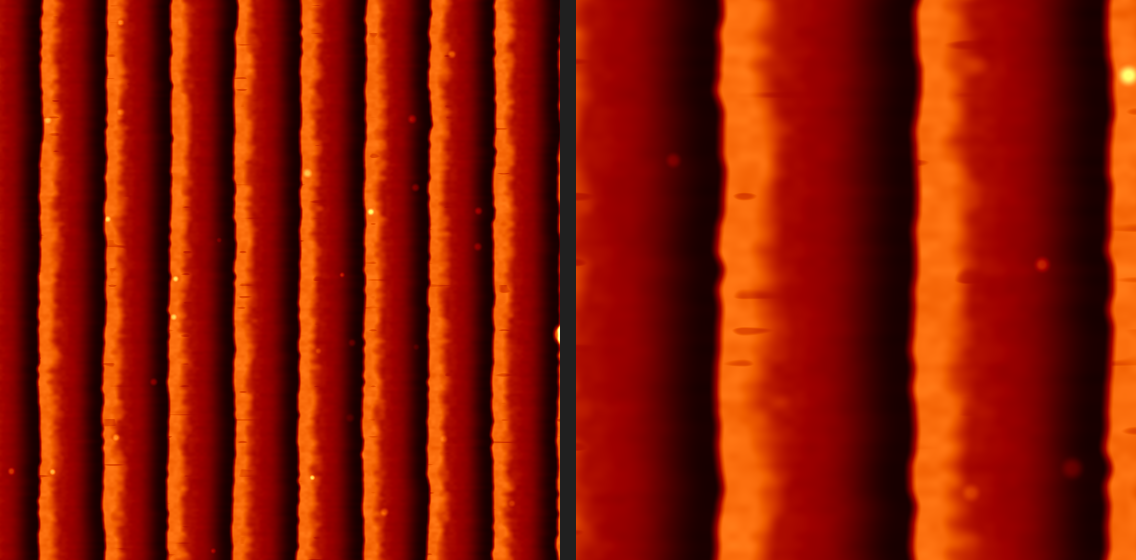
Left: the whole. Right: its middle third, enlarged.
Reproduce this pattern procedurally as a Shadertoy shader.

```glsl
// Glowing height map of rough vertical ridges with dark grooves and scattered specks.
#define REPEATS 8.64        // ridges across the canvas
#define FIRST_EDGE 0.067    // left edge of the first full ridge
#define TILT 0.006          // sideways drift from bottom to top
#define EDGE_ROUGHNESS 0.085 // edge wobble, in ridge widths
#define GRAIN 0.075         // fine surface relief
#define SPECK_CELLS 17.0    // speck grid cells across
#define SPECK_CHANCE 0.12
#define SPECK_RADIUS 0.0075
#define BLEMISH vec2(0.998, 0.403)

float hash(vec2 p) {
    vec3 q = fract(vec3(p.xyx) * 0.1031);
    q += dot(q, q.yzx + 33.33);
    return fract((q.x + q.y) * q.z);
}

float noise(vec2 p) {
    vec2 cell = floor(p), f = fract(p);
    f = f * f * (3.0 - 2.0 * f);
    float low = mix(hash(cell), hash(cell + vec2(1, 0)), f.x);
    float high = mix(hash(cell + vec2(0, 1)), hash(cell + vec2(1, 1)), f.x);
    return mix(low, high, f.y);
}

// Signed wobble along one ridge edge: slow bends, lumps and fine teeth
float edgeWobble(float id, float y) {
    float lane = id * 17.0 + 40.0;
    return 0.45 * noise(vec2(lane, y * 9.0))
         + 0.35 * noise(vec2(lane + 5.0, y * 32.0))
         + 0.35 * noise(vec2(lane + 9.0, y * 85.0)) - 0.575;
}

// Cross-section: steep left edge, bright crest, red shelf, dark groove
float ridgeHeight(float u, float shoulder) {
    float h = 0.98 - 0.31 * smoothstep(0.18, 0.40, u + shoulder);
    h -= 0.10 * smoothstep(0.35, 0.62, u);
    h -= 0.47 * smoothstep(0.55, 0.97, u);
    return mix(0.10, h, smoothstep(0.0, 0.075, u));
}

// Rare round bumps, one at most per grid cell
float specks(vec2 p) {
    vec2 cell = floor(p * SPECK_CELLS);
    vec2 offset = vec2(hash(cell + 11.3), hash(cell + 47.9));
    vec2 center = (cell + 0.25 + 0.5 * offset) / SPECK_CELLS;
    float size = SPECK_RADIUS * mix(0.6, 1.1, hash(cell + 71.0));
    float bump = 1.0 - smoothstep(0.25 * size, 1.25 * size, length(p - center));
    return bump * step(hash(cell + 3.0), SPECK_CHANCE) * mix(0.12, 0.32, hash(cell + 29.0));
}

// Black through red and orange to white
vec3 heat(float h) {
    float d = max(h - 0.62, 0.0);
    return clamp(vec3(h, d * (0.85 + 0.9 * d), max(h - 0.94, 0.0) * 1.2), 0.0, 1.0);
}

void mainImage(out vec4 fragColor, in vec2 fragCoord) {
    vec2 p = fragCoord / iResolution.xy;

    // Ridge coordinate, wobbled most at the nearest edge
    float x = (p.x - FIRST_EDGE - TILT * (p.y - 0.5)) * REPEATS;
    float id = floor(x + 0.5);
    float nearEdge = 1.0 - smoothstep(0.0, 0.5, abs(x - id));
    x += EDGE_ROUGHNESS * edgeWobble(id, p.y) * nearEdge;
    float u = fract(x);

    // Ragged shoulder between crest and shelf
    float shoulder = 0.10 * (noise(p * vec2(45.0, 38.0) + 7.0) - 0.5)
                   + 0.07 * (noise(p * vec2(70.0, 110.0)) - 0.5);
    float h = ridgeHeight(u, shoulder);

    // Pebbled grain, fainter in the grooves, and weak scan streaks
    float grain = 0.6 * noise(p * 85.0 + 19.0) + 0.4 * noise(p * vec2(150.0, 190.0)) - 0.5;
    h += GRAIN * grain * smoothstep(0.05, 0.8, h);
    h += 0.022 * (noise(vec2(p.x * 14.0, p.y * 170.0)) - 0.5);

    // Short dark nicks across a few crests
    float nick = smoothstep(0.88, 0.97, noise(vec2(p.x * 30.0 + 3.0, p.y * 100.0)));
    h -= 0.12 * nick * smoothstep(0.6, 0.9, h);

    // Specks and a single white blemish
    h += specks(p);
    vec2 b = (p - BLEMISH) / vec2(0.012, 0.019);
    h += 0.85 * (1.0 - smoothstep(0.35, 1.1, length(b)));

    fragColor = vec4(heat(h), 1.0);
}
```
